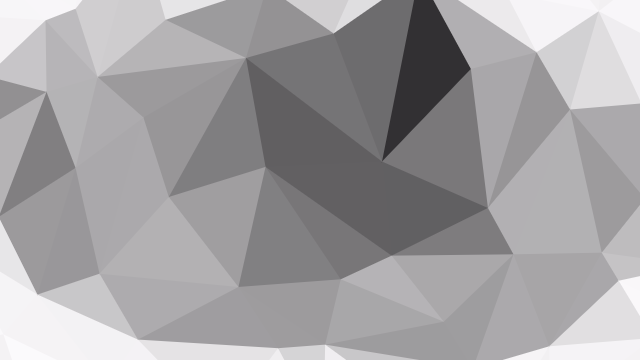
Reproduce this background procedurally as a Shadertoy shader.

```glsl
const float CELL_SIZE = 0.31;       // mesh cell at the core, in canvas heights
const float JITTER = 0.76;          // vertex wander, in cells
const float SHRINK = 0.25;          // how fast cells shrink away from the core
const float MESH_ANGLE = 0.45;
const float SEED = 17.0;
const vec2 CORE = vec2(0.10, 0.11);   // positions are relative to the centre
const vec2 ACCENT = vec2(0.27, 0.26);
const float CORE_INNER = 0.29;
const float CORE_OUTER = 0.43;
const float GLOW_START = 0.95;
const float GLOW_END = 1.20;
const float GLOW_SKEW = 0.25;       // favours one pair of opposite corners
const float TONE_ACCENT = 0.195;
const float TONE_CORE = 0.44;
const float TONE_MID = 0.65;
const float TONE_GLOW = 0.96;
const float TONE_SPREAD = 0.13;
const float STRAY_SHARE = 0.05;     // dark facets outside the core
const vec3 TINT = vec3(0.002, -0.005, 0.004);

float hash(vec2 p) {
    return fract(sin(dot(p + SEED, vec2(127.1, 311.7))) * 43758.5453);
}

float cross2(vec2 a, vec2 b) {
    return a.x * b.y - a.y * b.x;
}

float area(vec2 a, vec2 b, vec2 c) {
    return cross2(b - a, c - a);
}

mat2 rotation(float angle) {
    float c = cos(angle), s = sin(angle);
    return mat2(c, s, -s, c);
}

// Canvas to lattice, and its inverse for jittered vertices
vec2 toLattice(vec2 p) {
    vec2 d = p - CORE;
    return rotation(-MESH_ANGLE) * d / (1.0 - SHRINK * length(d)) / CELL_SIZE;
}

vec2 vertex(vec2 id) {
    vec2 wander = vec2(hash(id), hash(id + 41.3)) - 0.5;
    vec2 v = rotation(MESH_ANGLE) * (id + JITTER * wander) * CELL_SIZE;
    return CORE + v / (1.0 + SHRINK * length(v));
}

// Signed distance to a line, positive on its left
float leftOf(vec2 p, vec2 a, vec2 b) {
    return cross2(normalize(b - a), p - a);
}

float insideDistance(vec2 p, vec2 a, vec2 b, vec2 c) {
    return min(leftOf(p, a, b), min(leftOf(p, b, c), leftOf(p, c, a)));
}

// Dark core, mid grey surroundings, pale corners
float facetTone(vec2 p, vec2 id, vec2 halfSize) {
    float tone = mix(TONE_CORE, TONE_MID,
                     smoothstep(CORE_INNER, CORE_OUTER, length(p - CORE)));
    if (hash(id + 7.7) < STRAY_SHARE) tone = TONE_CORE;
    tone += TONE_SPREAD * (hash(id + 3.1) - 0.5);
    float rim = length(p / halfSize) + GLOW_SKEW * p.x * p.y;
    float glow = smoothstep(GLOW_START, GLOW_END, rim);
    return mix(tone, TONE_GLOW + 0.05 * (hash(id + 5.9) - 0.5), glow);
}

// Accumulates tone * coverage in x and coverage in y
void addFacet(inout vec2 sum, vec2 p, vec2 a, vec2 b, vec2 c, vec2 id, vec2 halfSize) {
    float coverage = clamp(insideDistance(p, a, b, c) * iResolution.y + 0.5, 0.0, 1.0);
    if (coverage <= 0.0) return;
    float tone = facetTone((a + b + c) / 3.0, id, halfSize);
    if (insideDistance(ACCENT, a, b, c) > 0.0) tone = TONE_ACCENT;
    sum += coverage * vec2(tone, 1.0);
}

void mainImage(out vec4 fragColor, in vec2 fragCoord) {
    vec2 halfSize = 0.5 * iResolution.xy / iResolution.y;
    vec2 p = fragCoord / iResolution.y - halfSize;
    vec2 home = floor(toLattice(p));
    vec2 sum = vec2(0.0);

    for (int j = -1; j <= 1; j++) {
        for (int i = -1; i <= 1; i++) {
            vec2 id = home + vec2(i, j);
            vec2 a = vertex(id);
            vec2 b = vertex(id + vec2(1.0, 0.0));
            vec2 c = vertex(id + vec2(1.0, 1.0));
            vec2 d = vertex(id + vec2(0.0, 1.0));

            // Split along the diagonal that leaves the fuller pair
            float splitAC = min(area(a, b, c), area(a, c, d));
            float splitBD = min(area(a, b, d), area(b, c, d));
            bool useAC = splitAC > splitBD;
            addFacet(sum, p, a, b, useAC ? c : d, id, halfSize);
            addFacet(sum, p, useAC ? a : b, c, d, id + 0.37, halfSize);
        }
    }

    float tone = sum.x / max(sum.y, 0.001);
    fragColor = vec4(clamp(vec3(tone) + TINT, 0.0, 1.0), 1.0);
}
```
